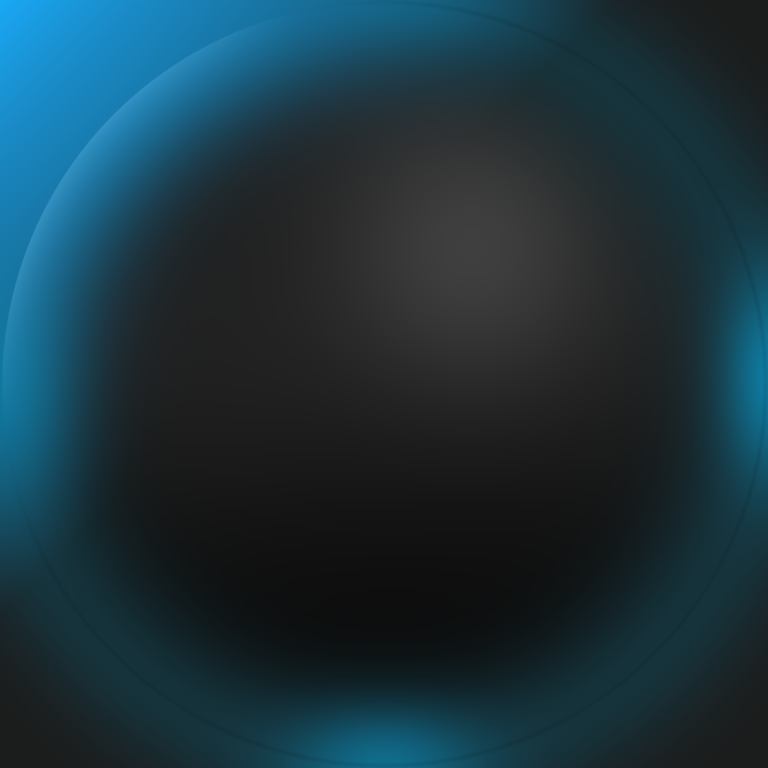
This background is drawn by a WebGL 2 fragment shader. Its source:

```glsl
#version 300 es
precision highp float;
// A dark glassy disc that fills the canvas, ringed by a soft teal halo.
// Layers: shaded grey body, halo, diagonal blue wash, four edge glows, lit rim.
// Every layer is a smooth falloff of position or of distance to the disc edge.
uniform vec2 u_resolution;
out vec4 fragColor;

const vec3 CHARCOAL = vec3(0.108);
const vec3 HALO_TEAL = vec3(0.085, 0.205, 0.24);
const vec3 WASH_BLUE = vec3(0.10, 0.66, 0.96);
const vec3 GLOW_CYAN = vec3(0.05, 0.53, 0.70);
const vec3 RIM_LIGHT = vec3(0.36, 0.70, 0.88);
const float DISC_RADIUS = 0.497;

// Elliptical gaussian centred on the origin.
float bell(vec2 offset, vec2 size) {
  vec2 q = offset / size;
  return exp(-dot(q, q));
}

// One-dimensional gaussian.
float bell(float offset, float size) {
  float q = offset / size;
  return exp(-q * q);
}

// Grey surface: darker towards the bottom, with a broad soft highlight.
vec3 discBody(vec2 p) {
  float shade = mix(0.045, 0.122, smoothstep(0.12, 0.62, p.y));
  shade += 0.125 * bell(p - vec2(0.615, 0.68), vec2(0.18, 0.19));
  shade += 0.012 * bell(p - vec2(0.28, 0.45), vec2(0.16));
  return vec3(shade);
}

// Blends a glow over the colour below it.
vec3 addGlow(vec3 below, vec2 offset, vec2 size, float strength) {
  return mix(below, GLOW_CYAN, strength * bell(offset, size));
}

void main() {
  vec2 p = gl_FragCoord.xy / u_resolution;
  float pixel = 1.0 / min(u_resolution.x, u_resolution.y);
  vec2 fromCentre = p - 0.5;
  float radius = length(fromCentre);
  float depth = DISC_RADIUS - radius;
  float inside = smoothstep(-pixel, pixel, depth);

  // Body over the flat backdrop, then the halo around its edge
  vec3 color = mix(CHARCOAL, discBody(p), inside);
  float haloWidth = depth > 0.0 ? 0.105 : 0.09;
  color = mix(color, HALO_TEAL, 0.95 * bell(depth, haloWidth));

  // Blue wash from the upper left, sinking into the disc
  float diagonal = p.x + 1.0 - p.y;
  float wash = clamp(1.0 - diagonal / 0.8, 0.0, 1.0);
  wash *= bell(max(depth, 0.0), 0.13);
  color = mix(color, WASH_BLUE, wash);

  // Glows at the bottom, right, left and top edges
  color = addGlow(color, p - vec2(0.50, 0.0), vec2(0.125, 0.075), 0.68);
  color = addGlow(color, p - vec2(1.01, 0.51), vec2(0.065, 0.135), 0.88);
  color = addGlow(color, p - vec2(0.0, 0.49), vec2(0.085, 0.145), 0.6);
  color = addGlow(color, p - vec2(0.55, 1.0), vec2(0.13, 0.05), 0.22);

  // Rim light on the upper left and a faint seam all around
  float facing = dot(fromCentre / max(radius, 0.001), vec2(-0.82, 0.57));
  float rim = inside * smoothstep(0.72, 1.0, facing) * exp(-max(depth, 0.0) / 0.024);
  color = mix(color, RIM_LIGHT, 0.42 * rim);
  color *= 1.0 - 0.09 * bell(depth, 0.003) * (1.0 - smoothstep(0.3, 0.8, facing));

  fragColor = vec4(color, 1.0);
}
```
